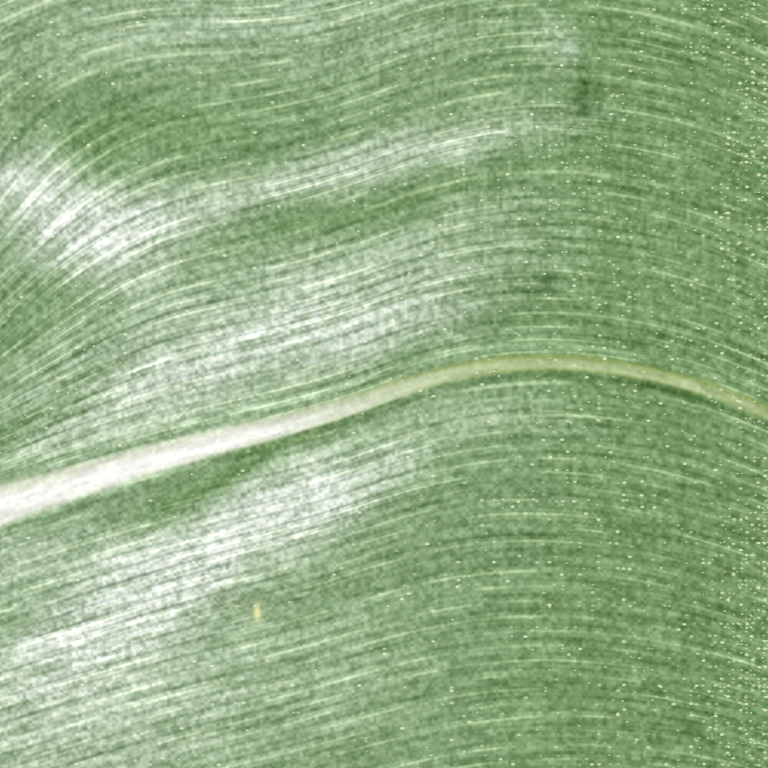
Write a Shadertoy shader that draws this texture.

```glsl
float hash(vec2 p) {
    return fract(sin(dot(p, vec2(127.1, 311.7))) * 43758.5453);
}

float noise(vec2 p) {
    vec2 i = floor(p), f = fract(p);
    f = f * f * (3.0 - 2.0 * f);
    return mix(mix(hash(i), hash(i + vec2(1, 0)), f.x),
               mix(hash(i + vec2(0, 1)), hash(i + vec2(1, 1)), f.x), f.y);
}

// Height of the rib curve; start and strength set where and how fast it droops
float ribHeight(float x, float start, float strength) {
    float dip = (x - 0.43) / 0.16;
    return 0.342 + 0.31 * x - 0.012 * exp(-dip * dip)
         - strength * pow(max(x - start, 0.0), 2.0);
}

// Soft elliptical patch, tilted by an angle
float patchGlow(vec2 p, vec2 centre, vec2 size, float angle) {
    float c = cos(angle), s = sin(angle);
    vec2 q = mat2(c, -s, s, c) * (p - centre) / size;
    return exp(-dot(q, q));
}

// Bright grains on a jittered grid
float specks(vec2 p, float scale, float density) {
    vec2 cell = floor(p * scale);
    vec2 jitter = 0.35 + 0.3 * vec2(hash(cell + 3.7), hash(cell + 8.1));
    vec2 q = (fract(p * scale) - jitter) * vec2(0.8, 1.2);
    float lit = step(1.0 - density, hash(cell + 21.0));
    return lit * (1.0 - smoothstep(0.12, 0.4, length(q))) * (0.4 + 0.6 * hash(cell + 5.0));
}

void mainImage(out vec4 fragColor, in vec2 fragCoord) {
    vec2 p = fragCoord / iResolution.xy;
    float ribOffset = p.y - ribHeight(p.x, 0.5, 0.76);

    // Vein coordinate follows the rib, bending at the lower and upper left
    float below = min(ribOffset, 0.0);
    float v = p.y - ribHeight(p.x, 0.5 + 0.25 * below, 0.76 + 0.6 * below);
    v += 1.3 * pow(max(0.25 - p.x, 0.0), 2.0) * smoothstep(0.0, 0.25, ribOffset);
    v -= 0.45 * pow(max(0.55 - p.x, 0.0), 2.0) * smoothstep(0.3, 0.65, ribOffset);

    // Broad sheen
    vec2 w = p + 0.03 * (vec2(noise(p * 15.0), noise(p * 15.0 + 40.0)) - 0.5);
    float sheen = 0.75 * patchGlow(w, vec2(0.04, 0.75), vec2(0.15, 0.06), -0.6);
    sheen += 0.45 * patchGlow(w, vec2(0.17, 0.68), vec2(0.12, 0.06), 0.3);
    sheen += 0.72 * patchGlow(w, vec2(0.27, 0.535), vec2(0.29, 0.068), 0.38);
    sheen += 0.38 * patchGlow(w, vec2(0.52, 0.58), vec2(0.13, 0.035), 0.25);
    sheen += 0.85 * patchGlow(w, vec2(0.36, 0.33), vec2(0.20, 0.045), 0.46);
    sheen += 0.65 * patchGlow(w, vec2(0.15, 0.195), vec2(0.19, 0.07), 0.48);
    sheen += 0.45 * patchGlow(w, vec2(0.08, 0.05), vec2(0.38, 0.12), 0.2);
    sheen += 0.38 * patchGlow(w, vec2(0.03, 0.28), vec2(0.17, 0.04), 0.3);
    sheen += 0.48 * patchGlow(w, vec2(0.48, 0.79), vec2(0.32, 0.032), 0.23);
    sheen += 0.26 * patchGlow(w, vec2(0.25, 0.98), vec2(0.42, 0.075), 0.0);
    sheen += 0.40 * patchGlow(w, vec2(0.72, 0.95), vec2(0.025, 0.045), 0.2);
    sheen += 0.20 * patchGlow(w, vec2(0.73, 0.45), vec2(0.19, 0.035), -0.05);
    sheen += 0.15 * patchGlow(w, vec2(0.65, 0.69), vec2(0.22, 0.10), 0.1);

    // Green folds and small dents
    float shade = 0.65 * patchGlow(w, vec2(0.30, 0.385), vec2(0.17, 0.023), 0.47);
    shade += 0.55 * patchGlow(w, vec2(0.07, 0.47), vec2(0.15, 0.02), 0.52);
    shade += 0.45 * patchGlow(w, vec2(0.22, 0.83), vec2(0.22, 0.055), 0.05);
    shade += 0.40 * patchGlow(w, vec2(0.45, 0.715), vec2(0.20, 0.025), 0.25);
    shade += 0.30 * patchGlow(w, vec2(0.05, 0.60), vec2(0.09, 0.03), 0.6);
    shade += 0.55 * smoothstep(0.42, 0.95, p.x) + 0.1 * smoothstep(0.4, 0.1, p.y);
    float dents = patchGlow(w, vec2(0.763, 0.885), vec2(0.009, 0.03), 0.15)
                + 0.7 * patchGlow(w, vec2(0.708, 0.65), vec2(0.012, 0.032), 0.3);

    // Streaks, crisp dark grooves and broken pale veins along the leaf
    float streak = noise(vec2(p.x * 6.0, v * 75.0)) - 0.5;
    float fine = noise(vec2(p.x * 28.0, v * 190.0 + 17.0)) - 0.5;
    float lane = v * 55.0 + 0.8 * noise(vec2(p.x * 2.0, v * 18.0));
    float groove = 1.0 - smoothstep(0.03, 0.2, abs(fract(lane) - 0.5));
    float vein = 1.0 - smoothstep(0.03, 0.17, abs(fract(lane + 0.45) - 0.5));
    groove *= 0.3 + 0.7 * noise(vec2(p.x * 12.0, floor(lane) * 3.1));
    vein *= smoothstep(0.3, 0.9, noise(vec2(p.x * 22.0, floor(lane + 0.45) * 5.3)));

    // Grain, coarse and fine
    float grain = 0.6 * (noise(p * 250.0) - 0.5) + 0.6 * (noise(p * 155.0 + 9.0) - 0.5);

    float gloss = sheen * (1.0 + 0.4 * streak + 0.5 * fine + 0.5 * grain) - 0.35 * shade;
    gloss = clamp(gloss, 0.0, 0.95);
    vec3 color = mix(vec3(0.55, 0.665, 0.495), vec3(0.41, 0.55, 0.33), clamp(shade, 0.0, 1.0));
    color = mix(color, vec3(0.92, 0.945, 0.91), gloss);
    color += 0.07 * streak + 0.10 * fine + 0.20 * grain;
    color -= groove * vec3(0.15, 0.13, 0.145) * (0.5 + 1.0 * gloss);
    color += vein * vec3(0.15, 0.14, 0.12);
    color -= 0.14 * dents;

    // Rib, glossy on the left and fading to green on the right
    float halfWidth = 0.011 + 0.018 * pow(1.0 - p.x, 2.6);
    float across = ribOffset / halfWidth;
    float rib = 1.0 - smoothstep(0.7, 1.15, abs(across));
    vec3 ribColor = mix(vec3(1.0, 1.0, 0.98), vec3(0.69, 0.765, 0.56), smoothstep(0.28, 0.7, p.x));
    ribColor -= vec3(0.13, 0.11, 0.18) * smoothstep(0.15, 1.0, abs(across + 0.15));
    ribColor += 0.12 * fine + 0.10 * grain;
    color = mix(color, ribColor, rib * 0.95);

    // Pale thread above the rib and shadow below it
    float thread = exp(-pow((across - 1.9) / 0.3, 2.0));
    color += 0.10 * thread * (0.5 + fine);
    color -= 0.08 * exp(-pow((ribOffset + halfWidth * 1.5) / 0.006, 2.0));

    // Scattered bright flecks, densest at the right edge
    float density = 0.025 + 0.05 * smoothstep(0.4, 0.9, p.x)
                  + 0.22 * smoothstep(0.87, 1.0, p.x + 0.15 * (abs(p.y - 0.5) - 0.4));
    float flecks = specks(p, 125.0, density) + 0.8 * specks(p + 0.37, 180.0, density);
    color = mix(color, vec3(0.93, 0.95, 0.82), clamp(flecks, 0.0, 1.0) * 0.8);
    color = mix(color, vec3(0.93, 0.93, 0.66), patchGlow(p, vec2(0.335, 0.202), vec2(0.005, 0.012), 0.0));

    fragColor = vec4(clamp(color, 0.0, 1.0), 1.0);
}
```
